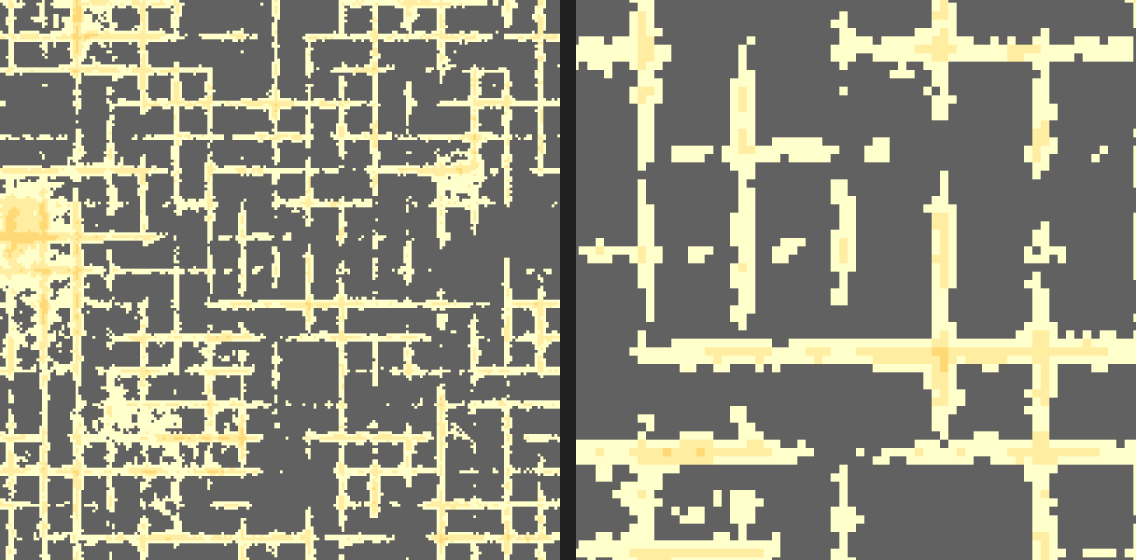
Left: the whole. Right: its middle third, enlarged.
This pattern is drawn by a three.js fragment shader. Its source:

```glsl
// Heat map of a worn street grid in square cells, cream to amber on grey.
varying vec2 vUv;

const float CELLS = 200.0;
const vec2 SPACING = vec2(0.0591, 0.0597);
const vec2 FIRST_STREET = vec2(0.0195, 0.039);
const int SAMPLES = 3;

const vec3 GREY = vec3(0.38);
const vec3 CREAM = vec3(1.0, 1.0, 0.80);
const vec3 YELLOW = vec3(1.0, 0.93, 0.63);
const vec3 AMBER = vec3(1.0, 0.85, 0.46);

float hash(vec2 p) {
  vec3 q = fract(p.xyx * 0.1031);
  q += dot(q, q.yzx + 33.33);
  return fract((q.x + q.y) * q.z);
}

float noise(vec2 p) {
  vec2 i = floor(p);
  vec2 f = fract(p);
  f = f * f * (3.0 - 2.0 * f);
  float low = mix(hash(i), hash(i + vec2(1.0, 0.0)), f.x);
  float high = mix(hash(i + vec2(0.0, 1.0)), hash(i + 1.0), f.x);
  return mix(low, high, f.y);
}

float blob(vec2 p, vec2 center, vec2 radius) {
  vec2 q = (p - center) / radius;
  return exp(-dot(q, q));
}

// Street along one axis: across and along are measured in blocks.
float street(float across, float along, float width, float seed) {
  float line = floor(across + 0.5);
  float d = (across - line) / width;
  float run = noise(vec2(along * 0.75 + seed, line * 17.0 + seed));
  float strength = 0.25 + 0.85 * smoothstep(0.1, 0.8, run);
  return strength * exp(-d * d);
}

// Broad busy districts and empty parks.
float district(vec2 p) {
  float busy = 0.42 * blob(p, vec2(0.04, 0.58), vec2(0.10, 0.17))
    + 0.38 * blob(p, vec2(0.035, 0.59), vec2(0.045, 0.06))
    + 0.45 * blob(p, vec2(0.83, 0.69), vec2(0.04, 0.045))
    + 0.32 * blob(p, vec2(0.15, 0.95), vec2(0.10, 0.07))
    + 0.28 * blob(p, vec2(0.47, 0.81), vec2(0.04, 0.03))
    + 0.20 * blob(p, vec2(0.20, 0.22), vec2(0.30, 0.12));
  float empty = 0.60 * blob(p, vec2(0.06, 0.81), vec2(0.09, 0.06))
    + 0.50 * blob(p, vec2(0.51, 0.15), vec2(0.08, 0.07))
    + 0.50 * blob(p, vec2(0.02, 0.28), vec2(0.06, 0.05))
    + 0.32 * blob(p, vec2(0.92, 0.57), vec2(0.10, 0.08))
    + 0.28 * blob(p, vec2(0.33, 0.53), vec2(0.07, 0.06))
    + 0.16 * blob(p, vec2(0.55, 0.87), vec2(0.22, 0.10));
  return busy - empty;
}

float heat(vec2 cell) {
  vec2 p = (cell + 0.5) / CELLS;
  vec2 block = (p - FIRST_STREET) / SPACING;
  float rows = street(block.y, block.x, 0.145, 41.0);
  float columns = street(block.x, block.y, 0.145, 7.0);
  float streets = max(rows, columns) + 0.2 * rows * columns;
  float patches = 0.30 * (noise(block * 0.9 + 53.0) - 0.5);
  float grain = 0.42 * (noise(cell * 0.42 + 11.0) - 0.5)
    + 0.14 * (hash(cell + 3.0) - 0.5);
  return 0.20 + 0.62 * streets + district(p) + patches + grain;
}

vec3 heatColor(float value) {
  vec3 color = mix(GREY, CREAM, step(0.50, value));
  color = mix(color, YELLOW, step(0.82, value));
  return mix(color, AMBER, step(1.12, value));
}

void main() {
  // Averaged samples smooth the cell borders.
  vec2 footprint = fwidth(vUv);
  vec3 total = vec3(0.0);
  for (int y = 0; y < SAMPLES; y++) {
    for (int x = 0; x < SAMPLES; x++) {
      vec2 offset = (vec2(float(x), float(y)) + 0.5) / float(SAMPLES) - 0.5;
      vec2 p = vUv + offset * footprint;
      total += heatColor(heat(floor(p * CELLS)));
    }
  }
  gl_FragColor = vec4(total / float(SAMPLES * SAMPLES), 1.0);
}
```
